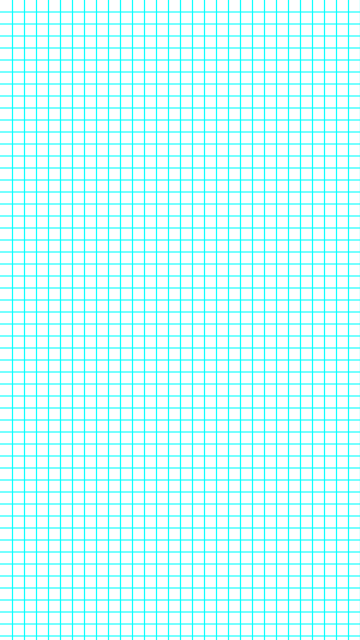
Write a WebGL 2 fragment shader that draws this pattern.

```glsl
#version 300 es
precision highp float;
// Graph paper: thin cyan rules on white, forming a grid of square cells.
// Each pixel measures its distance to the nearest rule along both axes, and
// a box filter about one pixel wide turns that distance into ink coverage.

#define CELLS_ACROSS 30.0             // cells per canvas width, all square
#define LINE_WIDTH 0.091              // rule width, in cells
#define GRID_SHIFT vec2(0.0417, 0.0)  // right and down shift, in cells
#define FIRST_RULE 1.0                // the left and top margins stay open
#define FILTER_PIXELS 1.17            // smoothing filter width, in pixels
#define PAPER_COLOR vec3(1.0)
#define LINE_COLOR vec3(0.0, 1.0, 1.0)

uniform vec2 u_resolution;
out vec4 fragColor;

// Share of the filter box covered by the nearest rule, for each axis.
vec2 ruleCoverage(vec2 gridPos, float filterWidth) {
    vec2 nearestRule = max(round(gridPos), FIRST_RULE);
    vec2 dist = abs(gridPos - nearestRule);
    float halfLine = 0.5 * LINE_WIDTH;
    float halfFilter = 0.5 * filterWidth;
    vec2 boxEnd = min(dist + halfFilter, vec2(halfLine));
    vec2 boxStart = max(dist - halfFilter, vec2(-halfLine));
    return clamp((boxEnd - boxStart) / filterWidth, 0.0, 1.0);
}

void main() {
    // Cell coordinates, counted from the top left corner.
    float cellsPerPixel = CELLS_ACROSS / u_resolution.x;
    vec2 fromTopLeft = vec2(gl_FragCoord.x, u_resolution.y - gl_FragCoord.y);
    vec2 gridPos = fromTopLeft * cellsPerPixel - GRID_SHIFT;

    // Paper left bare by both sets of rules.
    vec2 bare = 1.0 - ruleCoverage(gridPos, FILTER_PIXELS * cellsPerPixel);
    fragColor = vec4(mix(LINE_COLOR, PAPER_COLOR, bare.x * bare.y), 1.0);
}
```
